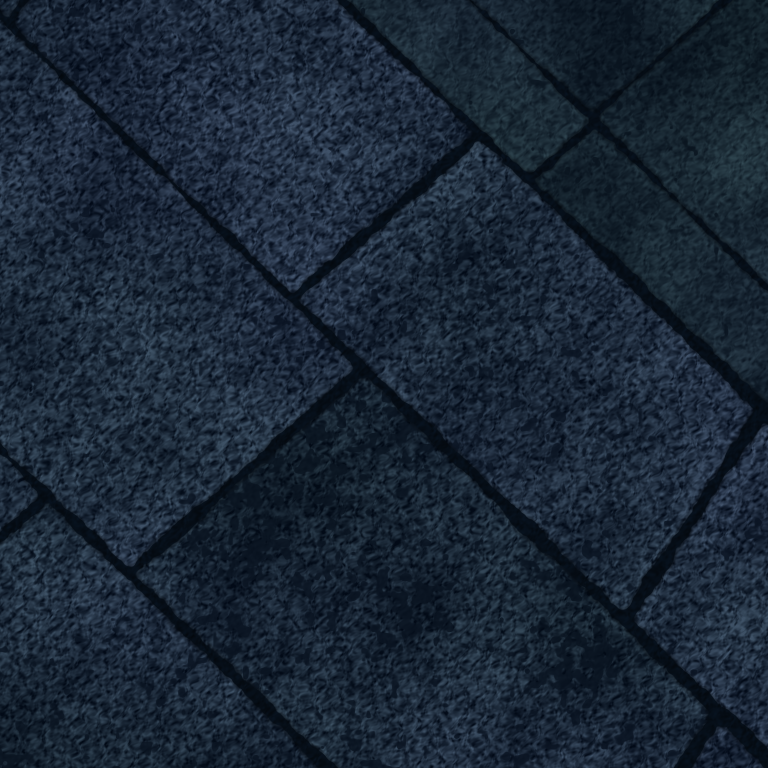
Reproduce this texture procedurally as a WebGL 1 fragment shader.

```glsl
precision highp float;
uniform vec2 u_resolution;

#define JOINT_HALF_WIDTH 0.0062
#define JOINT_WOBBLE 0.012
#define CORNER_RADIUS 0.010
#define GRAIN_SCALE 215.0
#define GRAIN_CONTRAST 1.6
#define STAIN_CONTRAST 0.95
#define JOINT_COLOR vec3(0.02, 0.05, 0.085)
#define SHADOW_COLOR vec3(0.04, 0.08, 0.13)
#define LIGHT_COLOR vec3(0.20, 0.27, 0.33)
#define BLUE_TINT vec3(1.02, 0.98, 1.07)
#define TEAL_TINT vec3(0.84, 0.96, 0.87)

float hash(vec2 p) {
  vec3 q = fract(vec3(p.xyx) * 0.1031);
  q += dot(q, q.yzx + 33.33);
  return fract((q.x + q.y) * q.z);
}

float noise(vec2 p) {
  vec2 i = floor(p), f = fract(p);
  f = f * f * (3.0 - 2.0 * f);
  return mix(mix(hash(i), hash(i + vec2(1.0, 0.0)), f.x),
             mix(hash(i + vec2(0.0, 1.0)), hash(i + 1.0), f.x), f.y);
}

float fbm(vec2 p) {
  float sum = 0.0, amp = 0.5;
  for (int i = 0; i < 5; i++) {
    sum += amp * noise(p);
    p = mat2(1.6, 1.2, -1.2, 1.6) * p + 7.3;
    amp *= 0.5;
  }
  return sum / 0.97;
}

float smoothMin(float a, float b, float k) {
  float h = max(k - abs(a - b), 0.0) / k;
  return min(a, b) - h * h * k * 0.25;
}

// Course of slabs: lower edge, upper edge, first cross joint, slab length
vec4 courseAt(float v, out float wear) {
  wear = 0.6;
  if (v < -0.420) return vec4(-0.820, -0.420, 0.478, 0.90);
  wear = 1.0;
  if (v < -0.0145) return vec4(-0.420, -0.0145, 0.657, 0.70);
  wear = 0.3;
  if (v < 0.310) return vec4(-0.0145, 0.310, 0.557, 0.559);
  wear = 0.15;
  if (v < 0.426) return vec4(0.310, 0.426, 0.663, 0.90);
  return vec4(0.426, 0.826, 0.676, 0.90);
}

void main() {
  vec2 p = gl_FragCoord.xy / u_resolution.y;
  float pixel = 1.0 / u_resolution.y;

  // Axes along and across the diagonal courses
  vec2 down = vec2(p.x, 1.0 - p.y);
  vec2 uv = vec2(dot(down, vec2(0.718, 0.696)), dot(down, vec2(0.696, -0.718)));
  float wear;
  vec4 course = courseAt(uv.y, wear);

  // Nearest cross joint, leaning alternately
  float k = floor((uv.x - course.z) / course.w + 0.5);
  float lean = mix(0.08, -0.19, mod(k, 2.0));
  float crossing = course.z + k * course.w + lean * (uv.y - 0.5 * (course.x + course.y));
  float slab = k + step(crossing, uv.x);
  float slabHash = hash(vec2(slab + 20.0, floor(course.x * 100.0) + 150.0));
  wear *= mix(0.15, 1.0, mod(slab, 2.0));
  float teal = step(0.310, uv.y);

  // Chipped distance to the slab outline
  float edge = smoothMin(min(uv.y - course.x, course.y - uv.y),
                         abs(uv.x - crossing), CORNER_RADIUS);
  float chips = 0.4 * noise(p * 16.0) + 0.35 * noise(p * 60.0) + 0.25 * noise(p * 150.0);
  edge += JOINT_WOBBLE * (chips - 0.5);
  float halfWidth = JOINT_HALF_WIDTH * mix(0.75, 1.3, smoothstep(0.2, 1.1, uv.x));
  halfWidth *= 1.0 - 0.5 * smoothstep(0.30, 0.43, uv.y);

  // Broad stains, drawn out across the courses
  vec2 local = uv + slabHash * 13.0 + 5.0;
  float stain = mix(fbm(local * vec2(13.0, 4.0)), fbm(local * 9.0 + 3.0), 0.5);
  stain = 0.5 + 1.25 * (stain - 0.5);

  // Fine wormy grain, crossed by a sharper speckle
  vec2 grainPos = uv * vec2(1.2, 0.85) * GRAIN_SCALE + 300.0;
  grainPos += 1.1 * noise(uv * 90.0 + 90.0);
  float grain = 0.65 * noise(grainPos) + 0.35 * noise(grainPos.yx * 1.7);
  float grainTone = GRAIN_CONTRAST * mix(1.0, 0.55, teal) * (grain - 0.5);

  // Small pits gathered on worn slabs and inside stains
  float pitField = 0.6 * noise(p * 72.0 + 11.0) + 0.4 * noise(p * 150.0);
  float pitLevel = 0.77 - 0.12 * wear + 0.5 * (stain - 0.5);
  float pits = smoothstep(pitLevel, pitLevel + 0.12, pitField);

  // Stone tone
  float tone = 0.50 + 0.08 * (slabHash - 0.5) - 0.13 * wear - 0.11 * teal;
  tone += STAIN_CONTRAST * (stain - 0.5);
  tone += 0.07 * smoothstep(0.008, 0.0, abs(edge - halfWidth - 0.006));
  tone += grainTone * clamp(0.55 + tone, 0.5, 1.2);
  tone *= 1.0 - 0.85 * pits;
  vec3 stone = mix(SHADOW_COLOR, LIGHT_COLOR, clamp(tone, -0.2, 1.3));
  float tealAmount = 0.65 * teal + 0.35 * wear + 0.5 * (noise(p * 5.0 + 40.0) - 0.45);
  stone *= mix(BLUE_TINT, TEAL_TINT, clamp(tealAmount, 0.0, 1.0));

  // Joint and its narrow shade on the stone
  float soft = max(0.0011, 0.7 * pixel);
  stone *= mix(0.75, 1.0, smoothstep(halfWidth, halfWidth + 0.005, edge));
  vec3 joint = JOINT_COLOR * (0.6 + 0.9 * grain);
  float inSlab = smoothstep(halfWidth - soft, halfWidth + soft, edge);
  gl_FragColor = vec4(mix(joint, stone, inSlab), 1.0);
}
```
